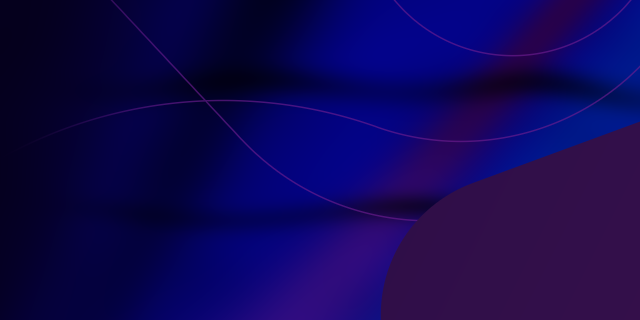
Reproduce this background procedurally as a Shadertoy shader.

```glsl
// Deep blue backdrop: soft diagonal light streaks crossed by dark drifting bands,
// thin violet curves made of joined arcs, and a rounded plum panel at lower right.
// Space is 2 wide by 1 high; curves and panel are signed distances.

#define NIGHT vec3(0.02, 0.00, 0.115)
#define BLUE vec3(0.01, 0.01, 0.52)
#define AZURE vec3(0.00, 0.10, 0.56)
#define WINE vec3(0.20, 0.00, 0.23)
#define VIOLET vec3(0.24, 0.06, 0.49)
#define PLUM vec3(0.195, 0.058, 0.288)
#define LINE_COLOR vec3(0.42, 0.11, 0.56)
#define LINE_HALF_WIDTH 0.0023
#define LINE_OPACITY 0.66
#define CLOUDINESS 0.1

vec2 hashGradient(vec2 cell) {
    float h = fract(sin(dot(cell, vec2(127.1, 311.7))) * 43758.5);
    return vec2(cos(6.2832 * h), sin(6.2832 * h));
}

float gradientNoise(vec2 p) {
    vec2 i = floor(p), f = fract(p);
    vec2 u = f * f * f * (f * (f * 6.0 - 15.0) + 10.0);
    vec2 e = vec2(1.0, 0.0);
    float a = dot(hashGradient(i), f);
    float b = dot(hashGradient(i + e.xy), f - e.xy);
    float c = dot(hashGradient(i + e.yx), f - e.yx);
    float d = dot(hashGradient(i + e.xx), f - e.xx);
    return mix(mix(a, b, u.x), mix(c, d, u.x), u.y);
}

float bell(float d, float width) {
    return exp(-d * d / (width * width));
}

// Signed distance to an arc that runs on as a straight line along dir
float arcWithTangent(vec2 q, vec2 dir, float radius) {
    float reach = dot(q, dir) > 0.0 ? dot(q, vec2(-dir.y, dir.x)) : length(q);
    return reach - radius;
}

vec3 backdrop(vec2 p) {
    // Night on the left rising to blue
    float rise = smoothstep(-0.1, 1.1, p.x + 0.25 * (0.5 - p.y));
    vec3 color = mix(NIGHT, BLUE, rise);

    // Diagonal streaks: a glow, a shadow, azure, then wine to violet
    float slant = p.x - 0.5 * p.y;
    color *= 1.0 + 0.15 * bell(slant - 0.1, 0.12);
    color *= 1.0 - mix(0.12, 0.7, p.y) * bell(slant - 0.34, 0.1 + 0.11 * p.y);
    float wineOffset = p.x - 0.85 * p.y - 0.94;
    color = mix(color, AZURE, smoothstep(0.05, 0.4, wineOffset));
    float wine = bell(wineOffset, 0.115 + 0.12 * (1.0 - p.y) * (1.0 - p.y));
    color = mix(color, mix(VIOLET, WINE, smoothstep(0.0, 0.85, p.y)), 0.76 * wine);

    // Dark bands that drift across and thin out to the left
    float upperY = 0.73 + 0.02 * cos(6.5 * (p.x - 0.8)) - 0.045 * smoothstep(1.6, 2.0, p.x);
    float upperPower = 0.22 + 0.33 * bell(p.x - 0.8, 0.28) + 0.4 * bell(p.x - 1.66, 0.28);
    float lowerY = 0.332 + 0.022 * cos(5.4 * (p.x - 0.13));
    float lowerPower = 0.28 + 0.3 * bell(p.x - 1.3, 0.2);
    float entry = smoothstep(0.05, 0.5, p.x);
    color *= 1.0 - entry * upperPower * bell(p.y - upperY, 0.05);
    color *= 1.0 - entry * lowerPower * bell(p.y - lowerY, 0.042);

    // Faint cloudiness
    return color * (1.0 + CLOUDINESS * gradientNoise(p * vec2(3.0, 4.0) + 7.0));
}

float curveDistance(vec2 p) {
    // Falling line that bends into an arc and ends under the panel
    float falling = abs(arcWithTangent(p - vec2(1.341, 1.112), vec2(-0.682, 0.731), 0.802));
    if (p.x > 1.341) falling = 1.0;

    // Wave: a crest and a trough sharing a tangent
    float crest = length(p - vec2(0.698, -0.746)) - 1.432;
    float trough = length(p - vec2(1.440, 1.344)) - 0.786;
    float wave = abs(p.x < 1.177 ? crest : trough);

    // Bowl hanging from the top edge
    float bowl = abs(length(p - vec2(1.602, 1.305)) - 0.479);
    return min(falling, min(wave, bowl));
}

void mainImage(out vec4 fragColor, in vec2 fragCoord) {
    vec2 p = fragCoord / iResolution.xy * vec2(2.0, 1.0);
    float pixel = 1.0 / iResolution.y;
    vec3 color = backdrop(p);

    // Curves fade in from the left
    float stroke = clamp(0.5 + (LINE_HALF_WIDTH - curveDistance(p)) / pixel, 0.0, 1.0);
    float fade = smoothstep(0.03, 0.7, p.x + 0.1 * p.y);
    color = mix(color, LINE_COLOR, stroke * fade * LINE_OPACITY);

    // Rounded panel
    float panel = arcWithTangent(p - vec2(1.629, 0.016), vec2(0.9385, 0.345), 0.439);
    vec3 panelColor = PLUM + vec3(0.02, 0.005, 0.01) * (p.x - 1.6 - 0.5 * p.y);
    color = mix(color, panelColor, clamp(0.5 - panel / pixel, 0.0, 1.0));

    fragColor = vec4(color, 1.0);
}
```
